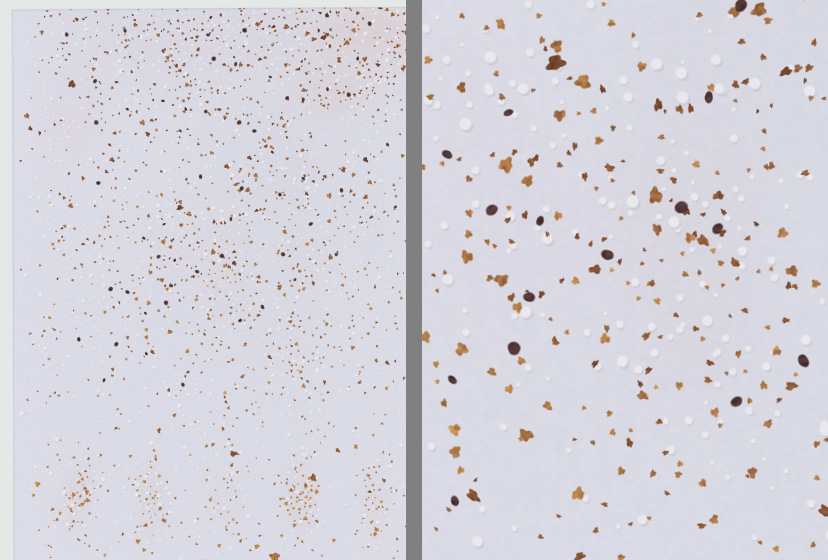
Left, the full canvas; right, a detail of the centre.
A WebGL 1 fragment shader for this texture:

```glsl
precision highp float;
// Scanned pale lilac paper strewn with brown crumbs, dark seeds and white bumps.
uniform vec2 u_resolution;

float hash(vec2 p) {
  return fract(sin(dot(p, vec2(127.1, 311.7))) * 43758.5453);
}

float noise(vec2 p) {
  vec2 i = floor(p), f = fract(p);
  f = f * f * (3.0 - 2.0 * f);
  return mix(mix(hash(i), hash(i + vec2(1.0, 0.0)), f.x),
             mix(hash(i + vec2(0.0, 1.0)), hash(i + 1.0), f.x), f.y);
}

mat2 rotation(float a) {
  return mat2(cos(a), sin(a), -sin(a), cos(a));
}

float bump(float x, float centre, float width) {
  float t = (x - centre) / width;
  return exp(-t * t);
}

// How thickly crumbs lie at u (0..1 across the sheet): columns, bands and heaps.
float density(vec2 u) {
  float column = 0.5 + 0.5 * cos(6.2832 * (u.x - 0.19) / 0.183);
  float heap = bump(u.y, 0.105, 0.055) * column * column * (1.0 - 0.75 * bump(u.x, 0.55, 0.08));
  float middle = bump(u.y, 0.57, 0.23) * bump(u.x, 0.63, 0.32) * (0.6 + 0.4 * column);
  float top = bump(u.y, 0.94, 0.13) * (0.5 + 0.5 * u.x);
  float patches = 0.45 + 1.1 * noise(u * vec2(9.0, 13.0) + 4.0);
  return (0.07 + 1.1 * heap + 0.5 * middle + 0.45 * top) * patches * smoothstep(0.03, 0.13, u.x);
}

// One jittered point per cell of a turned grid: local offset, centre and random values.
void scatter(vec2 p, float cell, float seed, out vec2 local, out vec2 centre, out vec4 rnd) {
  mat2 turn = rotation(seed * 0.73);
  vec2 g = turn * p / cell;
  vec2 id = floor(g) + seed * 17.0;
  rnd = vec4(hash(id), hash(id + 31.7), hash(id + 57.3), hash(id + 83.9));
  vec2 jitter = 0.28 + 0.44 * vec2(hash(id + 11.3), hash(id + 23.1));
  centre = ((floor(g) + jitter) * cell) * turn;
  local = p - centre;
}

// Signed distance to a lobed, stretched fleck.
float fleck(vec2 q, float radius, float roughness, vec4 rnd) {
  q = rotation(rnd.z * 6.2832) * q;
  q.y *= 1.0 + 0.6 * rnd.w;
  float a = atan(q.y, q.x + 1e-6);
  float lobes = sin(3.0 * a + rnd.y * 40.0) + 0.7 * sin(5.0 * a + rnd.w * 50.0);
  return length(q) - radius * (1.0 + roughness * lobes);
}

void main() {
  vec2 p = gl_FragCoord.xy / u_resolution.y;
  vec2 sheet = vec2(u_resolution.x / u_resolution.y, 1.0);
  vec2 u = p / sheet;
  float soft = max(0.9 / u_resolution.y, 0.0008);
  vec2 local, centre;
  vec4 rnd;

  // Paper with faint warm stains and fibre
  vec3 color = mix(vec3(0.865, 0.865, 0.91), vec3(0.85, 0.855, 0.90), noise(u * 3.0));
  float stain = bump(u.x, 0.92, 0.13) * bump(u.y, 0.94, 0.05)
              + 0.6 * bump(u.x, 0.82, 0.09) * bump(u.y, 0.83, 0.05)
              + 0.35 * bump(u.x, 0.16, 0.07) * bump(u.y, 0.77, 0.07);
  stain *= 0.5 + 0.7 * noise(p * 18.0);
  color = mix(color, vec3(0.86, 0.77, 0.76), 0.5 * stain);
  color -= vec3(0.01, 0.022, 0.035) * min(density(u), 1.0);
  color += 0.014 * (noise(p * 300.0) - 0.5);

  // White bumps, lit from the upper left
  for (int i = 0; i < 2; i++) {
    float cell = 0.013 + 0.006 * float(i);
    scatter(p, cell, 1.0 + float(i), local, centre, rnd);
    float chance = 0.06 + 0.55 * density(centre / sheet);
    float radius = cell * mix(0.09, 0.19, rnd.y);
    float shown = step(rnd.x, chance);
    float shadow = 1.0 - smoothstep(-soft, soft, length(local - vec2(0.3, -0.45) * radius) - radius);
    float cap = 1.0 - smoothstep(-soft, soft, length(local) - radius);
    color = mix(color, vec3(0.76, 0.76, 0.79), 0.6 * shown * shadow);
    color = mix(color, vec3(0.91, 0.91, 0.935), shown * cap);
  }

  // Crumbs from dust to lumps: ochre low on the sheet, rust higher up
  for (int i = 0; i < 4; i++) {
    float k = float(i);
    float cell = i == 3 ? 0.13 : 0.0105 + 0.0045 * k;
    scatter(p, cell, 4.0 + k, local, centre, rnd);
    vec2 place = centre / sheet;
    float chance = i == 3 ? 0.2 : (0.55 - 0.06 * k) * density(place) + 0.006;
    float radius = i == 3 ? mix(0.005, 0.009, rnd.y) : cell * mix(0.11, 0.24, rnd.y * rnd.y);
    float d = fleck(local, radius, 0.17, rnd);
    float rust = clamp(rnd.w * 0.8 + 0.65 * place.y - 0.25 + (i == 3 ? 0.4 : 0.0), 0.0, 1.0);
    vec3 tint = mix(vec3(0.75, 0.54, 0.31), vec3(0.44, 0.25, 0.17), rust);
    tint *= 0.82 + 0.36 * noise(p * 420.0 + k);
    float shown = step(rnd.x, chance) * step(0.05, place.x);
    color = mix(color, tint, shown * (1.0 - smoothstep(-soft, soft, d)));
  }

  // Smooth dark seeds, mostly in the upper two thirds
  scatter(p, 0.034, 9.0, local, centre, rnd);
  vec2 place = centre / sheet;
  float seedChance = (0.03 + 0.38 * density(place)) * smoothstep(0.12, 0.5, place.y);
  float seed = fleck(local, mix(0.0028, 0.0042, rnd.y), 0.02, rnd);
  float seedMask = step(rnd.x, seedChance) * (1.0 - smoothstep(-soft, soft, seed));
  color = mix(color, vec3(0.25, 0.15, 0.15) + 0.12 * noise(p * 400.0), seedMask);

  // Scanner bed beyond the left and top edges, with a thin edge shadow
  float inside = min(p.x - 0.022 - 0.003 * (1.0 - u.y), 0.982 + 0.005 * u.x - p.y);
  color = mix(vec3(0.895, 0.91, 0.905), color, smoothstep(-soft, soft, inside));
  color -= 0.06 * bump(inside, 0.0, 0.0016);

  gl_FragColor = vec4(color, 1.0);
}
```
